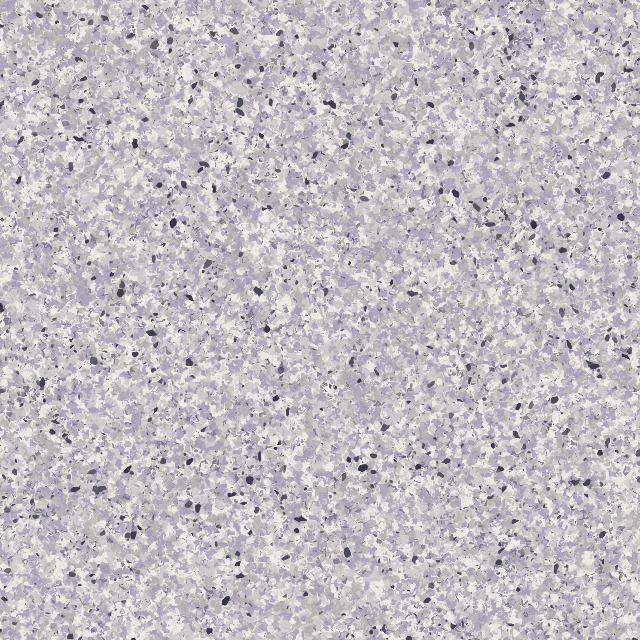
This texture is drawn by a Shadertoy shader. Its source:

```glsl
// Pale polished granite: cream, stone and lavender flakes with dark mica specks.

const vec3 PEARL = vec3(0.81, 0.795, 0.80);
const vec3 CREAM = vec3(0.925, 0.912, 0.895);
const vec3 STONE = vec3(0.69, 0.68, 0.685);
const vec3 LAVENDER = vec3(0.645, 0.615, 0.725);
const vec3 SLATE = vec3(0.44, 0.43, 0.50);
const vec3 MICA = vec3(0.20, 0.20, 0.27);

// Integer hash: three independent values in 0..1 per cell and seed.
vec3 hash3(vec2 cell, int seed) {
    uvec3 v = uvec3(ivec3(ivec2(cell), seed) + 4096);
    v = v * 1664525u + 1013904223u;
    v.x += v.y * v.z; v.y += v.z * v.x; v.z += v.x * v.y;
    v ^= v >> 16u;
    v.x += v.y * v.z; v.y += v.z * v.x; v.z += v.x * v.y;
    return vec3(v >> 8u) / 16777216.0;
}

float valueNoise(vec2 p, int seed) {
    vec2 cell = floor(p), f = fract(p);
    f = f * f * (3.0 - 2.0 * f);
    float low = mix(hash3(cell, seed).x, hash3(cell + vec2(1, 0), seed).x, f.x);
    float high = mix(hash3(cell + vec2(0, 1), seed).x, hash3(cell + vec2(1, 1), seed).x, f.x);
    return mix(low, high, f.y);
}

// Three rotated octaves, weights summing to one.
float grain(vec2 p, int seed) {
    const mat2 turn = mat2(1.6, 1.2, -1.2, 1.6);
    float sum = 0.0, weight = 0.5;
    for (int i = 0; i < 3; i++) {
        sum += weight * valueNoise(p, seed + i);
        p = turn * p + 7.3;
        weight *= i == 0 ? 0.6 : 0.667;
    }
    return sum;
}

// Scattered irregular ellipses; radii are in canvas units.
float specks(vec2 uv, float cells, float chance, vec2 radii, float soft, int seed) {
    vec2 p = uv * cells, home = floor(p);
    float cover = 0.0;
    for (int y = -1; y <= 1; y++)
    for (int x = -1; x <= 1; x++) {
        vec2 cell = home + vec2(x, y);
        vec3 place = hash3(cell, seed), form = hash3(cell, seed + 1);
        vec2 d = (p - cell - place.xy) / cells;
        float angle = form.x * 6.2832, stretch = 1.0 + 0.6 * form.y;
        d = mat2(cos(angle), -sin(angle), sin(angle), cos(angle)) * d;
        d *= vec2(stretch, 1.0 / stretch);
        float radius = mix(radii.x, radii.y, form.z * form.z);
        float ink = 1.0 - smoothstep(-soft, soft, length(d) - radius);
        float strength = 0.65 + 0.35 * fract(form.x * 17.0);
        cover = max(cover, ink * strength * step(place.z, chance));
    }
    return cover;
}

void mainImage(out vec4 fragColor, in vec2 fragCoord) {
    vec2 uv = fragCoord / iResolution.y;
    float soft = max(0.0008, 0.6 / iResolution.y);

    // Ragged flake outlines and broad drifts of tone
    vec2 ragged = vec2(valueNoise(uv * 210.0, 1), valueNoise(uv * 210.0, 2)) - 0.5;
    vec2 p = uv + ragged * 0.006;
    float drift = valueNoise(uv * 9.0, 3) - 0.5;
    float cluster = smoothstep(0.25, 0.75, grain(uv * 15.0, 10));

    // Pale flakes
    float cream = smoothstep(0.45, 0.58, grain(p * 105.0, 20) + 0.05 * drift);
    float stone = smoothstep(0.52, 0.64, grain(p * 95.0, 30) - 0.06 * drift);
    float lavender = smoothstep(0.54, 0.65, grain(p * 120.0, 40));
    vec3 color = mix(PEARL, CREAM, cream);
    color = mix(color, STONE, stone * 0.8);
    color = mix(color, LAVENDER, lavender * 0.82);
    color += 0.06 * (valueNoise(uv * 330.0, 50) - 0.5);

    // Slate shadows, then large and small mica specks
    float slate = smoothstep(0.69, 0.78, grain(p * 130.0, 60) + 0.05 * (cluster - 0.5));
    color = mix(color, SLATE, slate * 0.75);
    vec2 q = uv + ragged * 0.0035;
    float mica = specks(q, 60.0, 0.05 + 0.17 * cluster, vec2(0.0022, 0.0062), soft, 70);
    float dust = specks(q, 125.0, 0.02 + 0.15 * cluster, vec2(0.0009, 0.0024), soft, 80);
    color = mix(color, MICA, max(mica, dust * 0.85));

    fragColor = vec4(color, 1.0);
}
```
